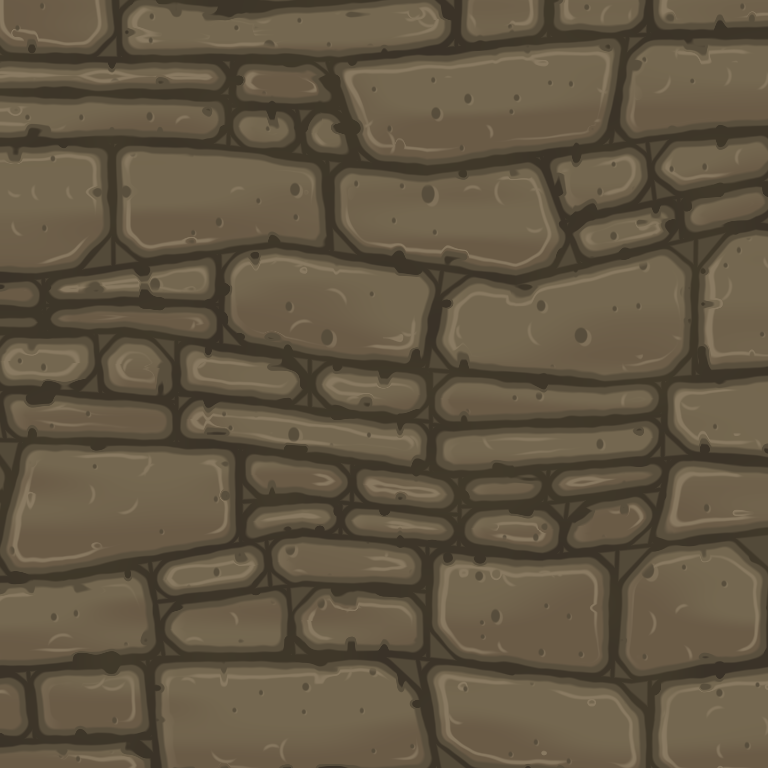
Write a WebGL 1 fragment shader that draws this texture.

```glsl
precision highp float;
// Draws a cartoon dry-stone wall: slanted brown blocks with chipped, highlighted rims and pits.
uniform vec2 u_resolution;

#define ROWS 7.4          // courses per canvas height
#define STONE_WIDTH 0.285 // mean block width
#define SPLIT_CHANCE 0.30 // share of blocks cut into thin ones
#define MORTAR 0.0062     // half width of the joints
#define RIM 0.0080        // width of the dark bevel
#define PIT_GRID 22.0     // scatter cells per canvas height
#define PIT_CHANCE 0.42
#define SCRATCH_CHANCE 0.24
#define SOFT 0.0016       // edge smoothing

float hash(vec2 p) {
  return fract(sin(dot(p, vec2(127.1, 311.7))) * 43758.5453);
}

float noise(vec2 p) {
  vec2 i = floor(p), f = fract(p);
  f *= f * (3.0 - 2.0 * f);
  return mix(mix(hash(i), hash(i + vec2(1, 0)), f.x),
             mix(hash(i + vec2(0, 1)), hash(i + vec2(1, 1)), f.x), f.y);
}

float smoothMin(float a, float b, float k) {
  float h = max(k - abs(a - b), 0.0) / k;
  return min(a, b) - h * h * k * 0.25;
}

float fill(float d) { return smoothstep(-SOFT, SOFT, d); }

// Height of the lower edge of a course: a chain of straight slanted pieces.
float bedJoint(float row, float x) {
  float t = x * 3.2 + row * 0.37, i = floor(t);
  float offset = mix(hash(vec2(i, row)), hash(vec2(i + 1.0, row)), t - i) - 0.5;
  return (row + 0.62 * offset) / ROWS;
}

// Horizontal place of a leaning joint inside a course.
float sideJoint(float k, float row, float y) {
  float lean = 2.0 * hash(vec2(k + 31.0, row)) - 1.0;
  float jitter = 0.6 * (hash(vec2(k, row + 57.0)) - 0.5);
  return (k + jitter + hash(vec2(row, 8.3))) * STONE_WIDTH
       + 0.45 * lean * lean * lean * (y - (row + 0.5) / ROWS);
}

// Scattered pits and curved scratches: x is shade, y is light.
vec2 surfaceMarks(vec2 p) {
  vec2 marks = vec2(0.0), cell = floor(p * PIT_GRID);
  for (int j = -1; j <= 1; j++) {
    for (int i = -1; i <= 1; i++) {
      vec2 c = cell + vec2(float(i), float(j));
      vec2 jitter = vec2(hash(c + 3.1), hash(c + 7.7));
      vec2 q = p - (c + 0.15 + 0.7 * jitter) / PIT_GRID;
      float kind = hash(c + 13.3), size = hash(c + 19.9);
      if (kind < PIT_CHANCE) {
        float radius = mix(0.0032, 0.0115, pow(size, 5.0));
        vec2 s = vec2(1.3, 0.85 + 0.3 * jitter.x);
        float hole = fill(radius - length(q * s));
        float lip = fill(radius * 1.1 - length((q - radius * vec2(0.45, -0.3)) * s));
        marks = max(marks, vec2(hole, 0.6 * lip * (1.0 - hole)));
      } else if (kind < PIT_CHANCE + SCRATCH_CHANCE) {
        float angle = 6.283 * jitter.y, radius = mix(0.011, 0.022, size);
        float along = dot(normalize(q + 0.00001), vec2(cos(angle), sin(angle)));
        float taper = smoothstep(0.45, 0.95, along);
        float arc = fill(0.0019 * taper - abs(length(q) - radius)) * taper;
        marks.y = max(marks.y, 0.85 * arc);
      }
    }
  }
  return marks;
}

void main() {
  vec2 p = gl_FragCoord.xy / u_resolution.y;

  // Find the course and block, then the four edges around this point.
  float row = floor(p.y * ROWS);
  row += step(bedJoint(row + 1.0, p.x), p.y) - step(p.y, bedJoint(row, p.x));
  float k = floor(p.x / STONE_WIDTH - hash(vec2(row, 8.3)));
  k += step(sideJoint(k + 1.0, row, p.y), p.x) - step(p.x, sideJoint(k, row, p.y));
  float bottom = bedJoint(row, p.x), top = bedJoint(row + 1.0, p.x);
  float left = sideJoint(k, row, p.y), right = sideJoint(k + 1.0, row, p.y);
  vec2 id = vec2(k, row);

  // Some blocks are cut into thin slabs, and some slabs into short ones.
  if (hash(id + 71.0) < SPLIT_CHANCE) {
    float tilt = 0.2 * (hash(id + 5.0) - 0.5) * (p.x - left) / (right - left);
    float cut = mix(bottom, top, mix(0.4, 0.6, hash(id + 9.0)) + tilt);
    if (p.y > cut) { bottom = cut; id += 0.31; } else { top = cut; id += 0.57; }
    if (hash(id + 23.0) < 0.4) {
      float middle = mix(left, right, mix(0.38, 0.62, hash(id + 2.0)));
      if (p.x > middle) { left = middle; id += 0.13; } else { right = middle; }
    }
  }

  // Block shape: rounded box with chamfered corners, wavy edges and nicks.
  float across = min(p.x - left, right - p.x), upright = min(p.y - bottom, top - p.y);
  vec2 corner = step(vec2(right - p.x, top - p.y), vec2(p.x - left, p.y - bottom));
  float cutSize = hash(id * 3.0 + corner * 17.0 + 41.0);
  float chamferSize = min(mix(0.010, 0.042, cutSize * cutSize), 0.35 * (top - bottom));
  float chamfer = (across + upright) * 0.707 - chamferSize;
  float d = smoothMin(smoothMin(across, upright, 0.016) - MORTAR, chamfer, 0.006);
  d += 0.005 * (noise(p * 24.0) - 0.5) + 0.002 * (noise(p * 70.0) - 0.5);
  d -= 0.011 * smoothstep(0.74, 0.95, noise(p * 48.0 + 11.0));
  float pebble = min(min(across, upright) - 0.003, -chamfer - 0.007);

  vec3 mortarColor = mix(vec3(0.225, 0.195, 0.155), vec3(0.255, 0.225, 0.165), noise(p * 14.0));
  vec3 rimColor = vec3(0.35, 0.31, 0.24);
  vec3 lightColor = vec3(0.54, 0.48, 0.385);

  // Face: soft level bands, a little paler towards the top.
  float height = (p.y - bottom) / (top - bottom);
  float band = 0.55 * noise(p * vec2(5.0, 24.0)) + 0.45 * height;
  vec3 face = mix(vec3(0.415, 0.355, 0.275), vec3(0.455, 0.405, 0.313), smoothstep(0.3, 0.62, band));

  // Broken, wandering highlight inside the bevel, strongest on the left.
  float leftSide = 1.0 - smoothstep(0.012, 0.04, p.x - left);
  float inset = d - RIM - 0.003 - 0.010 * noise(p * 21.0 + 5.0);
  float presence = smoothstep(0.36, 0.58, noise(p * 13.0 + id * 7.0) + 0.2 * leftSide);
  float stroke = fill((0.0022 + 0.0015 * leftSide) * presence - abs(inset)) * presence;
  face = mix(face, lightColor, 0.3 * leftSide * fill(-inset));

  vec2 marks = surfaceMarks(p) * smoothstep(RIM, RIM + 0.008, d);
  face = mix(face, lightColor, max(stroke, marks.y) * 0.92);
  face = mix(face, rimColor * 0.95, marks.x * 0.9);

  vec3 color = mix(mortarColor, rimColor * 0.93, fill(pebble));
  color = mix(color, rimColor, fill(d));
  color = mix(color, face, smoothstep(-0.002, 0.002, d - RIM));
  gl_FragColor = vec4(color, 1.0);
}
```
